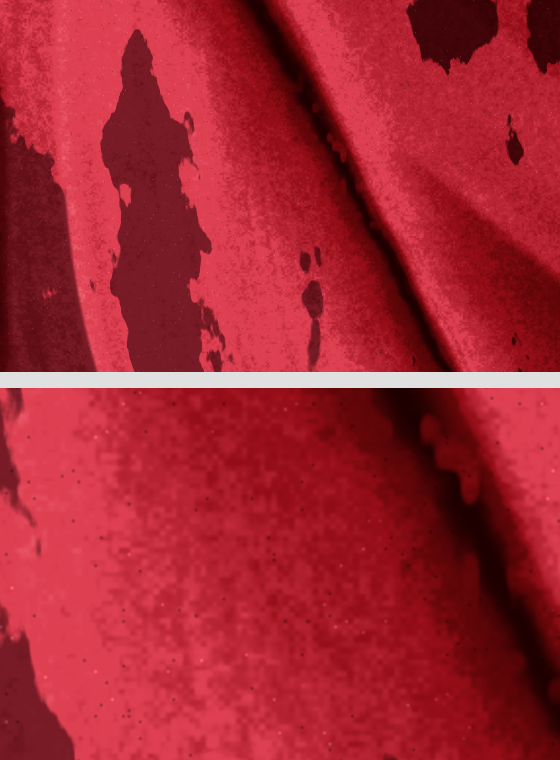
Top, the full canvas; bottom, a detail of the centre.
Give the GLSL for this texture, as a WebGL 1 fragment shader.

```glsl
precision highp float;
// Folded crimson petal or cloth: a deep diagonal crease with soft shadow on its
// left, fainter folds on its right, and ragged dark stains running down in lanes.
// Light is summed as a scalar, mapped through a red ramp, then stained and grained.
uniform vec2 u_resolution;

float hash(vec2 p) {
  vec3 q = fract(vec3(p.xyx) * 0.1031);
  q += dot(q, q.yzx + 33.33);
  return fract((q.x + q.y) * q.z);
}

float noise(vec2 p) {
  vec2 i = floor(p), f = fract(p);
  f = f * f * (3.0 - 2.0 * f);
  return mix(mix(hash(i), hash(i + vec2(1.0, 0.0)), f.x),
             mix(hash(i + vec2(0.0, 1.0)), hash(i + 1.0), f.x), f.y);
}

float fbm(vec2 p) {
  float sum = 0.0, amp = 0.5;
  for (int i = 0; i < 5; i++) {
    sum += amp * noise(p);
    p = mat2(1.6, 0.9, -0.9, 1.6) * p + 7.3;
    amp *= 0.5;
  }
  return sum;
}

vec3 redRamp(float t) {
  vec3 c = mix(vec3(0.11, 0.0, 0.0), vec3(0.37, 0.02, 0.03), smoothstep(0.0, 0.28, t));
  c = mix(c, vec3(0.58, 0.05, 0.09), smoothstep(0.25, 0.5, t));
  c = mix(c, vec3(0.72, 0.14, 0.20), smoothstep(0.48, 0.75, t));
  c = mix(c, vec3(0.87, 0.25, 0.32), smoothstep(0.72, 0.94, t));
  return mix(c, vec3(0.98, 0.46, 0.51), smoothstep(0.98, 1.35, t));
}

// Signed distance, roughly, to an ellipse
float ellipse(vec2 p, vec2 radius) {
  return (length(p / radius) - 1.0) * min(radius.x, radius.y);
}

float seamX(float y) {
  return 0.155 + 0.1 * pow(1.0 - y, 3.0);
}

// Light on the cloth; d is the horizontal distance from the main crease
float foldLight(vec2 p, float d) {
  float fall = 1.0 - p.y;

  // Left panel: long streaks, a bright seam and a wide shadow into the crease
  float along = p.x - 0.12 * fall * fall;
  float streak = 0.6 * noise(vec2(along * 24.0, p.y * 1.3)) + 0.4 * noise(vec2(along * 70.0, p.y * 2.5));
  float left = 0.92 + 0.2 * (streak - 0.5);
  float seam = p.x - seamX(p.y);
  left += 0.12 * exp(-pow((seam - 0.015) / 0.025, 2.0));
  left -= 0.13 * smoothstep(0.01, -0.02, seam);
  left -= 0.4 * smoothstep(0.04, 0.0, p.x) * smoothstep(0.95, 0.7, p.y);
  float soft = d + 0.05 * (fbm(p * 6.0) - 0.5);
  left *= 1.0 - 0.42 * smoothstep(-0.34, -0.1, soft);
  left *= 1.0 - 0.55 * smoothstep(-0.13, -0.02, soft);

  // Right panel: lit lip, then two folds descending to the right
  float lip = mix(0.045, 0.09, p.y);
  float right = 0.71 + 0.21 * exp(-pow((d - lip - 0.03) / 0.08, 2.0));
  float fold = p.y - 0.63 + 0.82 * (p.x - 1.05);
  float reach = smoothstep(0.98, 1.3, p.x);
  right += 0.07 * reach * exp(-pow((fold - 0.04) / 0.05, 2.0));
  right -= 0.3 * reach * smoothstep(0.02, -0.03, fold) * smoothstep(-0.6, -0.02, fold);
  float upper = p.y - 1.0 + 0.8 * (p.x - 1.23);
  right -= 0.12 * smoothstep(-0.02, 0.02, upper);
  right -= 0.13 * smoothstep(1.2, 1.55, p.x) * smoothstep(0.3, 0.0, fold);
  right *= mix(0.32, 1.0, smoothstep(lip * 0.35, lip, d));
  right += 0.26 * (noise(vec2(d * 85.0, p.y * 4.0)) - 0.5) * smoothstep(0.13, 0.03, d);

  // Uneven black core with small glossy knots about halfway down
  float light = mix(left, right, smoothstep(-0.01, 0.02, d));
  float uneven = d + 0.003 + 0.03 * (fbm(p * 22.0) - 0.48);
  float core = exp(-pow(uneven / mix(0.02, 0.032, p.y), 2.0));
  float knots = smoothstep(0.5, 0.8, noise(p * vec2(52.0, 38.0)));
  knots *= exp(-pow((p.y - 0.56) / 0.18, 2.0));
  return light * (1.0 - 0.88 * core) + 0.3 * core * knots;
}

// Ragged stains: two lanes on the left, a thin drip, and blots at the upper right
float stainMask(vec2 p) {
  float fall = 1.0 - p.y;
  float rough = fbm(vec2(p.x - 0.15 * fall, p.y) * vec2(13.0, 5.5) + 3.7) - 0.48;
  float fine = fbm(p * vec2(50.0, 26.0)) - 0.48;
  float ragged = 1.9 * rough + 0.35 * fine;

  float laneX = (p.x - 0.37 - 0.06 * fall * fall) / (0.065 + 0.11 * fall);
  float gaps = 0.24 * cos(17.0 * (p.y - 0.45)) * smoothstep(0.12, 0.35, p.y);
  float lane = exp(-laneX * laneX) - 0.64 - gaps + ragged;
  lane -= 0.6 * smoothstep(0.05, 0.015, p.x - seamX(p.y));
  lane -= smoothstep(0.9, 1.0, p.y);
  float edge = (seamX(p.y) - 0.01 - p.x) * 6.0;
  float margin = min(edge + 0.1, (0.68 - p.y - p.x) * 4.0) + 0.8 * ragged;
  margin = min(margin, edge + 0.1) - 1.1 * exp(-pow(length(p / vec2(0.1, 0.17)), 2.0));
  float mask = max(smoothstep(-0.04, 0.04, lane), smoothstep(-0.04, 0.04, margin));

  vec2 wobble = p + 0.06 * vec2(rough, fine);
  for (int i = 0; i < 3; i++) {
    float k = float(i);
    vec2 drop = vec2(0.84 + 0.012 * sin(k * 2.6), 0.08 + 0.11 * k);
    float drip = ellipse(wobble - drop, vec2(0.015 + 0.014 * sin(k * 1.57), 0.07 - 0.02 * k));
    mask = max(mask, smoothstep(0.004, -0.004, drip));
    vec2 blotAt = vec2(1.21 + 0.31 * k, 0.95 - 0.01 * k);
    float blot = ellipse(p + 0.12 * vec2(rough, fine) - blotAt, vec2(0.105, 0.125));
    mask = max(mask, smoothstep(0.005, -0.005, blot));
  }
  return mask;
}

void main() {
  vec2 p = gl_FragCoord.xy / u_resolution.y;
  float d = p.x - 0.69 - 0.52 * (1.0 - p.y) + 0.02 * (noise(p * 7.0) - 0.5);
  float light = foldLight(p, d);

  // Mottling and fine grain
  float grain = 0.15 * (noise(p * 190.0) - 0.5) + 0.12 * (noise(p * 75.0) - 0.5);
  light += (grain + 0.12 * (fbm(p * 9.0) - 0.48)) * smoothstep(0.0, 0.6, light);
  vec3 color = redRamp(light);

  vec3 stain = mix(vec3(0.54, 0.42, 0.46), vec3(0.36, 0.15, 0.18), smoothstep(0.95, 1.1, p.x));
  color *= mix(vec3(1.0), stain, stainMask(p));

  // Sparse, tiny dark and pale specks
  vec2 cell = p * 200.0;
  float pick = hash(floor(cell) + 19.0);
  float speck = smoothstep(0.5, 0.1, length(fract(cell) - 0.5));
  color *= 1.0 - 0.25 * speck * step(0.985, pick);
  color += 0.12 * speck * step(pick, 0.008) * smoothstep(0.2, 0.7, light);

  gl_FragColor = vec4(clamp(color, 0.0, 1.0), 1.0);
}
```
